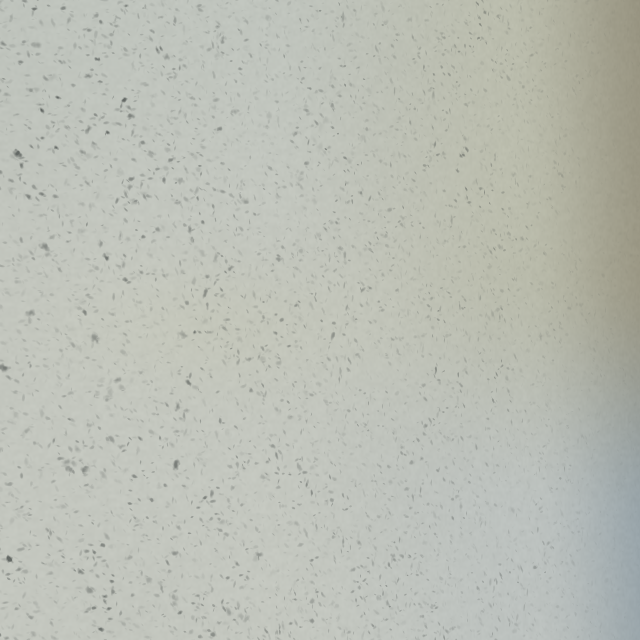
Write a Shadertoy shader that draws this texture.

```glsl
// Pale speckled plaster wall seen at a slant, shaded towards the right edge.
// Smooth colour gradients form the ground; three jittered grids of soft, tilted
// flecks lie on it, coarse and dark at the left, fine and faint at the right.

const vec3 WALL_LIGHT  = vec3(0.766, 0.779, 0.748);
const vec3 WALL_WARM   = vec3(0.728, 0.735, 0.670);
const vec3 WALL_COOL   = vec3(0.735, 0.757, 0.747);
const vec3 SHADE_WARM  = vec3(0.590, 0.575, 0.500);
const vec3 SHADE_COOL  = vec3(0.560, 0.615, 0.645);
const vec3 FLECK_COLOR = vec3(0.300, 0.320, 0.310);

const float SLANT        = 0.45;   // how much the pattern narrows to the right
const float COARSE_CELLS = 36.0;
const float MEDIUM_CELLS = 62.0;
const float FINE_CELLS   = 108.0;
const float GRAIN        = 0.014;  // strength of the faint surface texture

vec3 hash3(vec2 p) {
    vec3 q = fract(vec3(p.xyx) * vec3(0.1031, 0.1030, 0.0973));
    q += dot(q, q.yxz + 33.33);
    return fract((q.xxy + q.yzz) * q.zyx);
}

float noise(vec2 p) {
    vec2 cell = floor(p);
    vec2 f = fract(p);
    f = f * f * (3.0 - 2.0 * f);
    float low  = mix(hash3(cell).x, hash3(cell + vec2(1, 0)).x, f.x);
    float high = mix(hash3(cell + vec2(0, 1)).x, hash3(cell + vec2(1, 1)).x, f.x);
    return mix(low, high, f.y);
}

// Coverage of one jittered grid of flecks; radius is (half length, half width).
float flecks(vec2 p, float cells, vec2 radius, float share, float seed) {
    vec2 home = floor(p * cells);
    float rough = noise(p * 240.0 + seed) - 0.5;
    float cover = 0.0;
    for (int j = -1; j <= 1; j++) {
        for (int i = -1; i <= 1; i++) {
            vec2 cell = home + vec2(i, j);
            vec3 place = hash3(cell + seed);
            vec3 form  = hash3(cell + seed + 71.7);
            float present = step(place.z, share);

            // Most flecks lie near level, falling to the right; some stand upright.
            float angle = mix(-0.85, 0.40, form.x);
            angle -= 1.3 * step(0.74, fract(form.x * 13.7));
            vec2 along = vec2(cos(angle), sin(angle));
            vec2 offset = p - (cell + place.xy) / cells;
            vec2 local = vec2(dot(offset, along), dot(offset, vec2(-along.y, along.x)));

            float size = mix(0.6, 1.25, form.y * form.y);
            float dist = length(local / (radius * size)) + 0.9 * rough;
            float ink = mix(0.15, 1.0, form.z * form.z);
            cover = max(cover, present * ink * (1.0 - smoothstep(0.1, 1.5, dist)));
        }
    }
    return cover;
}

vec3 wallColor(vec2 uv) {
    float cool = 1.0 - smoothstep(0.18, 0.60, uv.y + 0.08 * (uv.x - 0.8));
    float toRight = smoothstep(0.40, 0.88, uv.x);
    float edge = smoothstep(0.81, 1.06, uv.x + 0.05 * (uv.y - 0.5));
    vec3 wall = mix(WALL_LIGHT, mix(WALL_WARM, WALL_COOL, cool), toRight);
    wall = mix(wall, mix(SHADE_WARM, SHADE_COOL, cool), edge);

    // Broad tints: a dimmer top left, a warm patch and uneven clouds.
    wall -= vec3(0.017, 0.011, 0.008) * smoothstep(0.5, 1.0, uv.y) * (1.0 - toRight);
    vec2 patchOffset = (uv - vec2(0.34, 0.49)) / vec2(0.22, 0.10);
    wall += vec3(0.003, 0.0, -0.016) * exp(-dot(patchOffset, patchOffset));
    wall += 0.010 * (noise(uv * vec2(5.0, 4.0) + 8.0) - 0.5);
    return wall;
}

void mainImage(out vec4 fragColor, in vec2 fragCoord) {
    vec2 uv = fragCoord / iResolution.xy;
    vec2 p = vec2(uv.x + SLANT * uv.x * uv.x, uv.y);

    // Slow noise gathers the flecks into loose clusters.
    float cluster = mix(0.35, 1.45, noise(p * 17.0 + 3.0));
    float nearSide = 1.0 - smoothstep(0.05, 0.72, uv.x);
    float farFade = 1.0 - smoothstep(0.72, 0.98, uv.x);

    float coarse = flecks(p, COARSE_CELLS, vec2(0.0066, 0.0042), 0.30, 11.0);
    float medium = flecks(p, MEDIUM_CELLS, vec2(0.0056, 0.0029), 0.30, 137.0);
    float fine   = flecks(p, FINE_CELLS, vec2(0.0050, 0.0022), 0.32, 291.0);

    float ink = 0.92 * coarse * nearSide;
    ink = max(ink, 0.56 * medium * mix(0.55, 1.0, nearSide) * mix(0.20, 1.0, farFade));
    ink = max(ink, 0.38 * fine * mix(0.20, 1.0, farFade));

    vec3 color = wallColor(uv);
    color += GRAIN * (noise(p * vec2(90.0, 170.0)) + noise(p * 200.0) - 1.0);
    color = mix(color, FLECK_COLOR, clamp(ink * cluster, 0.0, 0.8));
    fragColor = vec4(color, 1.0);
}
```
